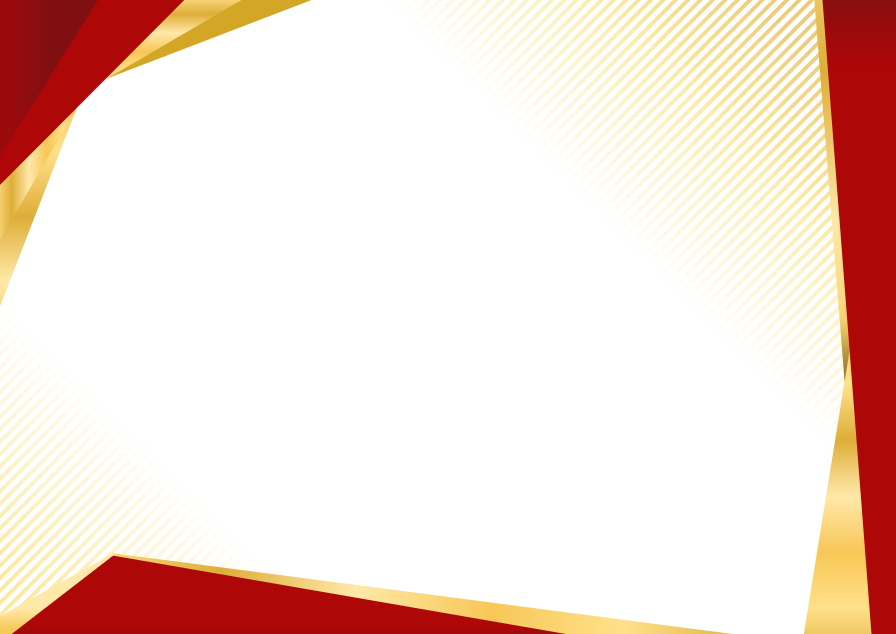
Write a Shadertoy shader that draws this background.

```glsl
// Award-style frame: red and gold folded ribbons around white paper with fading diagonal stripes.

const vec2 CANVAS = vec2(7.68, 5.42);   // layout size, y points up
const float STRIPE_PERIOD = 0.075;
const float STRIPE_FILL = 0.44;

const vec3 PAPER = vec3(1.0);
const vec3 RED = vec3(0.68, 0.027, 0.03);
const vec3 MAROON = vec3(0.50, 0.06, 0.07);
const vec3 GOLD_SHADE = vec3(0.87, 0.68, 0.22);
const vec3 GOLD_LIGHT = vec3(1.0, 0.91, 0.66);
const vec3 GOLD_AMBER = vec3(0.97, 0.78, 0.34);
const vec3 GOLD_GLOW = vec3(1.0, 0.88, 0.54);
const vec3 GOLD_FLAT = vec3(0.83, 0.65, 0.15);
const vec3 OLIVE = vec3(0.60, 0.49, 0.18);
const vec3 STRIPE_PALE = vec3(0.99, 0.91, 0.62);
const vec3 STRIPE_DEEP = vec3(0.92, 0.79, 0.48);

float pixel;   // size of one pixel in layout units

// Signed distance to the line a-b, positive on its left
float lineSide(vec2 p, vec2 a, vec2 b) {
    vec2 along = normalize(b - a);
    return dot(p - a, vec2(-along.y, along.x));
}

float coverage(float inside) {
    return clamp(inside / pixel + 0.5, 0.0, 1.0);
}

// Smooth triangle mask for corners in either winding
float triangle(vec2 p, vec2 a, vec2 b, vec2 c) {
    float winding = sign(lineSide(c, a, b));
    float inside = min(lineSide(p, a, b) * winding,
                   min(lineSide(p, b, c) * winding, lineSide(p, c, a) * winding));
    return coverage(inside);
}

// Cyclic metal ramp: shade, light, amber, glow
vec3 metal(float t) {
    t = mod(t, 4.0);
    vec3 color = mix(GOLD_SHADE, GOLD_LIGHT, clamp(t, 0.0, 1.0));
    color = mix(color, GOLD_AMBER, clamp(t - 1.0, 0.0, 1.0));
    color = mix(color, GOLD_GLOW, clamp(t - 2.0, 0.0, 1.0));
    return mix(color, GOLD_SHADE, clamp(t - 3.0, 0.0, 1.0));
}

// Diagonal stripes that strengthen toward two opposite corners
vec3 stripedPaper(vec2 p) {
    float across = (p.x - p.y) * 0.70711;
    float center = abs(fract(across / STRIPE_PERIOD) - 0.5) * STRIPE_PERIOD;
    float mask = coverage(0.5 * STRIPE_FILL * STRIPE_PERIOD - center);
    float diagonal = p.x + p.y - CANVAS.y;
    float upper = clamp((diagonal - 3.25) / 2.2, 0.0, 1.0);
    float lower = clamp((-2.5 - diagonal) / 2.4, 0.0, 1.0);
    vec3 ink = mix(STRIPE_PALE, STRIPE_DEEP, smoothstep(4.9, 7.0, diagonal));
    return mix(PAPER, ink, mask * max(upper, lower));
}

void mainImage(out vec4 fragColor, in vec2 fragCoord) {
    vec2 p = fragCoord / iResolution.xy * CANVAS;
    pixel = CANVAS.y / iResolution.y;
    float depth = CANVAS.y - p.y;
    vec3 color = stripedPaper(p);

    // Upper left gold folds
    vec2 topFold = vec2(0.92, 4.75);
    vec2 leftFold = vec2(0.66, 4.50);
    color = mix(color, GOLD_FLAT, triangle(p, topFold, vec2(2.67, 5.42), vec2(1.5, 5.6)));
    color = mix(color, metal((depth - 0.12) / 0.16),
                triangle(p, topFold, vec2(2.07, 5.42), vec2(1.3, 5.7)));
    color = mix(color, metal((depth - 1.85) / 0.55),
                triangle(p, leftFold, vec2(0.0, 2.80), vec2(-0.6, 4.0)));
    color = mix(color, metal((p.x - 0.10) / 0.15),
                triangle(p, leftFold, vec2(0.0, 3.37), vec2(-0.6, 4.0)));

    // Upper left red corner with its dark overlay
    color = mix(color, RED, coverage(lineSide(p, vec2(0.0, 3.84), vec2(1.58, 5.42))));
    vec3 overlay = mix(mix(RED, MAROON, 0.4), MAROON, smoothstep(0.0, 0.5, p.x));
    color = mix(color, overlay, coverage(lineSide(p, vec2(0.0, 4.08), vec2(0.84, 5.42))));

    // Right gold folds
    vec3 strip = metal((depth - 0.6) / 1.3);
    strip = mix(strip, OLIVE, smoothstep(2.65, 3.25, depth));
    float stripMask = coverage(lineSide(p, vec2(6.98, 5.42), vec2(7.24, 2.15)));
    stripMask *= coverage(p.y - 2.15);
    color = mix(color, strip, stripMask);
    color = mix(color, metal((depth - 3.76) / 0.48),
                triangle(p, vec2(7.29, 2.47), vec2(6.89, 0.0), vec2(9.0, -0.2)));

    // Right red panel
    vec3 panel = mix(MAROON, RED, smoothstep(-0.25, 0.65, depth));
    color = mix(color, panel, coverage(lineSide(p, vec2(7.05, 5.42), vec2(7.47, 0.0))));

    // Bottom gold folds
    vec2 peak = vec2(0.97, 0.69);
    color = mix(color, mix(GOLD_AMBER, GOLD_LIGHT, smoothstep(0.0, 0.25, p.y)),
                triangle(p, peak, vec2(-0.83, -0.31), vec2(1.2, -1.0)));
    color = mix(color, metal((p.x - 1.9) / 1.15),
                triangle(p, peak, vec2(6.28, 0.0), vec2(1.5, -0.5)));

    // Bottom red wedge
    vec3 wedge = mix(mix(RED, MAROON, 0.35), RED, smoothstep(0.0, 0.06, p.y));
    color = mix(color, wedge,
                triangle(p, vec2(0.97, 0.67), vec2(-0.77, -0.67), vec2(8.73, -0.67)));

    fragColor = vec4(color, 1.0);
}
```
